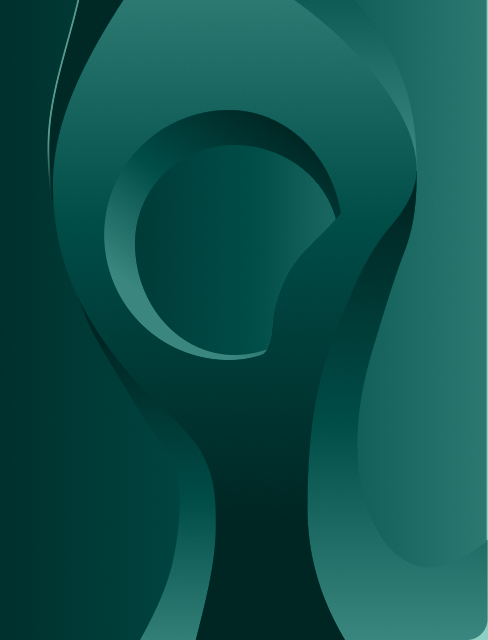
A WebGL 2 fragment shader for this background:

```glsl
#version 300 es
precision highp float;
// Layered teal paper-cut curves: a tapering body with a crescent-edged hole and side ribbons.
uniform vec2 u_resolution;
out vec4 outColor;

// Dark to light teal ramp shared by all layers
vec3 teal(float t) {
  t = clamp(t, 0.0, 1.0);
  vec3 low = mix(vec3(0.0, 0.15, 0.14), vec3(0.0, 0.30, 0.28), min(t * 2.0, 1.0));
  return mix(low, vec3(0.23, 0.53, 0.50), max(t * 2.0 - 1.0, 0.0));
}

// Antialiased coverage of the region where d > 0
float cover(float d) {
  return clamp(0.5 + d / max(length(vec2(dFdx(d), dFdy(d))), 1e-4), 0.0, 1.0);
}

// Cubic Hermite span; each knot is (position, value, slope)
float span(float s, vec3 a, vec3 b) {
  float w = b.x - a.x;
  float t = clamp((s - a.x) / w, 0.0, 1.0);
  float u = 1.0 - t;
  return mix(a.y, b.y, t * t * (3.0 - 2.0 * t)) + w * t * u * (a.z * u - b.z * t);
}

// Smooth edge through seven knots
float curve(float s, vec3 k[7]) {
  int i = 0;
  while (i < 5 && s > k[i + 1].x) i++;
  return span(s, k[i], k[i + 1]);
}

// Ellipse with separate radii on its negative and positive sides
float lobe(vec2 d, vec2 rNeg, vec2 rPos) {
  return 1.0 - length(d / mix(rNeg, rPos, step(0.0, d)));
}

void main() {
  // Canvas is 7.68 units high, y runs downward from the top
  vec2 p = vec2(gl_FragCoord.x, u_resolution.y - gl_FragCoord.y) * 7.68 / u_resolution.y;

  // Edges, as x along y
  float bodyLeft = curve(p.y, vec3[7](
    vec3(0.0, 1.48, -0.65), vec3(2.2, 0.635, 0.0), vec3(3.6, 0.95, 0.5), vec3(4.6, 1.65, 0.9),
    vec3(5.4, 2.40, 0.6), vec3(6.3, 2.59, 0.0), vec3(7.68, 2.35, -0.25)));
  float bodyRight = curve(p.y, vec3[7](
    vec3(0.0, 3.53, 1.4), vec3(1.0, 4.57, 0.75), vec3(2.0, 5.0, 0.05), vec3(2.7, 4.70, -0.85),
    vec3(3.9, 4.06, -0.42), vec3(6.1, 3.69, 0.0), vec3(7.68, 4.14, 0.6)));
  float outerLeft = curve(p.y, vec3[7](
    vec3(3.4, 0.87, 0.42), vec3(4.15, 1.20, 0.6), vec3(5.2, 1.85, 0.68), vec3(5.8, 2.15, 0.1),
    vec3(6.2, 2.15, -0.08), vec3(6.9, 2.03, -0.3), vec3(7.68, 1.68, -0.55)));
  float outerRight = curve(p.y, vec3[7](
    vec3(0.0, 4.25, 0.9), vec3(1.0, 4.85, 0.35), vec3(2.05, 5.0, 0.0), vec3(3.0, 4.86, -0.38),
    vec3(4.2, 4.47, -0.3), vec3(5.3, 4.29, 0.0), vec3(6.55, 4.65, 0.75)));
  float notch = curve(p.y, vec3[7](
    vec3(2.5, 4.13, -0.5), vec3(2.62, 4.04, -0.85), vec3(3.08, 3.60, -0.85), vec3(3.65, 3.31, -0.3),
    vec3(4.0, 3.26, -0.12), vec3(4.2, 3.20, -0.4), vec3(4.31, 3.02, -3.0)));
  vec3 hairMid = vec3(1.55, 0.59, -0.08);
  float hair = p.y < hairMid.x ? span(p.y, vec3(0.0, 0.94, -0.23), hairMid)
                               : span(p.y, hairMid, vec3(2.4, 0.62, 0.1));
  vec3 basin = vec3(5.15, 6.81, 0.0);
  float panelBottom = p.x < basin.x ? span(p.x, vec3(4.65, 6.55, 1.1), basin)
                                    : span(p.x, basin, vec3(5.86, 6.48, -0.8));

  // Fine woven grain from layered sines
  float grain = 0.015 * sin(p.x * 150.0 + 2.0 * sin(p.y * 47.0))
                      * sin(p.y * 140.0 + 2.0 * sin(p.x * 53.0));

  // Left backdrop and its lower ribbon
  float tone = 0.13 + 0.12 * p.x;
  tone = mix(tone, 0.03 + 0.26 * (p.y - 4.2), cover(min(p.x - outerLeft, p.y - 3.4)));

  // Dark fold behind the upper left edge
  tone = mix(tone, 0.03, cover(min(p.x - hair, 2.4 - p.y)));

  // Body, then the ribbons and the panel to its right
  tone = mix(tone, 0.88 - 0.142 * p.y, cover(p.x - bodyLeft));
  float ribbon = p.y < 2.05 ? 0.62 + 0.2 * p.y : 0.05 + 0.19 * (p.y - 2.7);
  tone = mix(tone, ribbon, cover(p.x - bodyRight));
  float panel = min(p.x - outerRight, panelBottom - p.y);
  tone = mix(tone, 0.66 + 0.14 * (p.x - 4.3), cover(panel));

  // Hole: bevelled rim and inner disc, both cut by the notch
  float hole = min(lobe(p - vec2(2.75, 2.82), vec2(1.5), vec2(1.36, 1.5)), notch - p.x);
  float disc = min(lobe(p - vec2(2.81, 2.92), vec2(1.19, 1.18), vec2(1.26, 1.34)), hole);
  tone = mix(tone, 0.12 + 0.31 * (p.y - 0.7 * p.x + 0.5), cover(hole));
  tone = mix(tone, 0.28 + 0.16 * (p.x - 1.65) + 0.06 * smoothstep(3.0, 4.0, p.x), cover(disc));

  vec3 color = teal(tone + grain);

  // Pale hairline, right rim and rounded corner
  float line = (1.0 - smoothstep(0.004, 0.018, abs(p.x - hair))) * (1.0 - smoothstep(1.6, 2.4, p.y));
  color = mix(color, vec3(0.40, 0.68, 0.62), 0.85 * line);
  float corner = length(max(p - vec2(5.60, 7.43), 0.0)) - 0.25;
  float rim = max(cover(min(p.x - 5.84, 6.48 - p.y)), cover(corner));
  color = mix(color, vec3(0.55, 0.82, 0.77), rim);

  outColor = vec4(color, 1.0);
}
```
